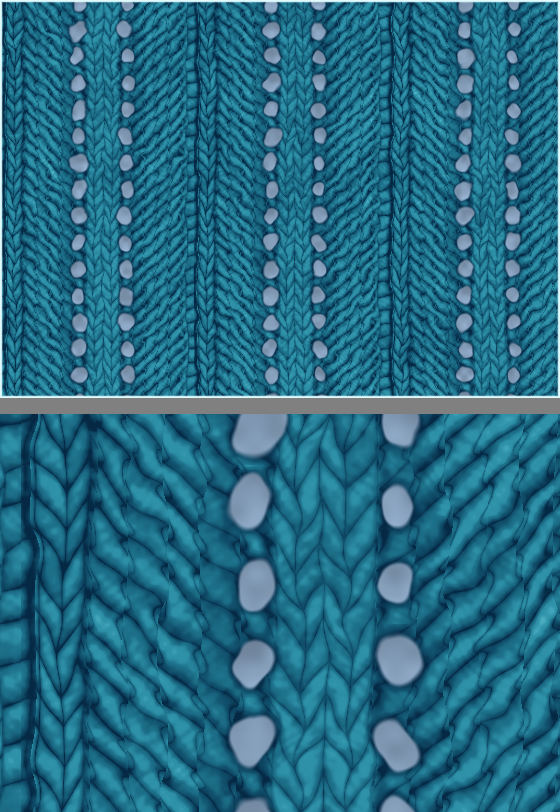
Top, the full canvas; bottom, a detail of the centre.
Give the GLSL for this texture, as a Shadertoy shader.

```glsl
// Teal lace knitting: ribs flanked by eyelets, with slanted leaf panels between them.
#define ROWS 15.0          // eyelets from bottom to top; one row is the unit length
#define REPEAT 7.3         // width of one repeat
#define RIB_X 3.85         // centre of the first rib
#define EYELET_X 0.91      // eyelet distance from the rib centre
#define EYELET_PHASE 0.86  // eyelet height within its row
#define EYELET_SIZE vec2(0.26, 0.31)
#define LEAF_SLOPE 0.62    // slant of the panel stitches
#define LEAF_CURVE 0.06    // steepening towards the groove
#define WOBBLE 0.17        // unevenness of the yarn
#define FRAME 0.08         // pale margin

const vec3 DEEP  = vec3(0.02, 0.16, 0.27);
const vec3 DARK  = vec3(0.06, 0.30, 0.41);
const vec3 MID   = vec3(0.11, 0.43, 0.53);
const vec3 LIGHT = vec3(0.18, 0.57, 0.66);
const vec3 SHEEN = vec3(0.34, 0.72, 0.79);
const vec3 BACKING = vec3(0.53, 0.63, 0.74);
const vec3 MARGIN  = vec3(0.87, 0.98, 0.99);

float hash(vec2 p) {
    p = fract(p * vec2(0.1031, 0.1137));
    p += dot(p, p.yx + 33.33);
    return fract((p.x + p.y) * p.x * 17.3);
}

float noise(vec2 p) {
    vec2 i = floor(p), f = fract(p);
    f = f * f * (3.0 - 2.0 * f);
    return mix(mix(hash(i), hash(i + vec2(1, 0)), f.x),
               mix(hash(i + vec2(0, 1)), hash(i + vec2(1, 1)), f.x), f.y);
}

// Brightness of one rounded stitch per unit cell, lit from above.
float stitch(vec2 q) {
    vec2 f = fract(q) - 0.5;
    float across = 1.0 - 4.0 * f.y * f.y;
    float along = 1.0 - pow(abs(2.0 * f.x), 4.0);
    float tone = 0.86 + 0.28 * hash(floor(q) + 71.0);
    return tone * sqrt(across * along) * (0.83 + 0.42 * f.y);
}

// Column of V stitches, two to a row; d is measured from its spine.
float chain(float d, float y, float halfWidth) {
    float s = d / halfWidth;
    return stitch(vec2(s, 2.0 * y - 0.9 * abs(s)));
}

// Slanted stitches climbing away from the eyelets, broken into columns.
float leaf(float side, float a, float y) {
    float column = (a - 1.1) / 0.46;
    float climb = LEAF_SLOPE * a + LEAF_CURVE * a * a;
    float v = 2.0 * (y - climb) + 0.22 * sin(floor(column) * 2.4 + side);
    float knots = stitch(vec2(column + 0.18 * sin(6.28 * v), v));
    float cord = 0.5 + 0.5 * sin(6.28 * (2.0 * (y - climb)) - 1.2);
    return 0.76 * knots + 0.27 * cord;
}

float groove(float x, float centre, float width) {
    float d = (x - centre) / width;
    return exp(-d * d);
}

vec3 yarnColor(float s) {
    vec3 c = mix(DEEP, DARK, smoothstep(0.05, 0.32, s));
    c = mix(c, MID, smoothstep(0.28, 0.58, s));
    c = mix(c, LIGHT, smoothstep(0.56, 0.86, s));
    return mix(c, SHEEN, smoothstep(0.9, 1.25, s));
}

void mainImage(out vec4 fragColor, in vec2 fragCoord) {
    float pixel = ROWS / iResolution.y;
    vec2 p = fragCoord * pixel;
    vec2 size = iResolution.xy * pixel;

    // Hand-knit unevenness, then position within the repeat
    vec2 w = p + WOBBLE * (vec2(noise(p * 2.3), noise(p * 2.3 + 40.0)) - 0.5);
    w.x += 0.12 * (noise(vec2(p.y * 0.35, floor(p.x / REPEAT))) - 0.5);
    float shifted = w.x - RIB_X + 0.5 * REPEAT;
    float repeatId = floor(shifted / REPEAT);
    float x = mod(shifted, REPEAT) - 0.5 * REPEAT;
    float a = abs(x), side = sign(x), y = w.y;

    // Leaf panels, central rib, and the columns beside the groove
    float shade = leaf(side, a, y);
    shade = mix(shade, 0.22 + 0.78 * chain(a - 0.31, y, 0.31), smoothstep(0.66, 0.58, a));
    shade = mix(shade, chain(x + 3.31, y, 0.29), smoothstep(-2.98, -3.05, x));
    float bumps = stitch(vec2((x - 3.16) / 0.42, 2.0 * y - 0.5 * x));
    shade = mix(shade, bumps, smoothstep(3.12, 3.2, x));

    // Hollows and broad light
    shade *= 1.0 - 0.75 * groove(x, 3.6, 0.1) - 0.5 * groove(x, -3.0, 0.08);
    shade *= 1.0 - 0.45 * groove(a, 0.72, 0.09) - 0.25 * groove(a, 1.2, 0.25);
    shade *= 0.93 + 0.1 * groove(a, 2.2, 0.8) + 0.22 * (noise(p * 0.7 + 9.0) - 0.5);

    // Twisted plies and fuzz
    float twist = sin(34.0 * (y + 0.8 * a) + 5.0 * noise(p * 3.0));
    shade += 0.05 * twist * shade + 0.24 * (noise(p * 8.0) - 0.5) + 0.1 * (noise(p * 17.0) - 0.5);

    // Eyelets, each a little different, with a shadowed rim
    float rowY = p.y - EYELET_PHASE + 0.5;
    vec2 id = vec2(repeatId * 2.0 + step(0.0, x) + 20.0, floor(rowY) + 5.0);
    vec2 jitter = vec2(hash(id), hash(id + 31.0)) - 0.5;
    vec2 e = vec2(a - EYELET_X, fract(rowY) - 0.5) - 0.1 * jitter;
    e.y += 0.12 * e.x;
    vec2 radius = EYELET_SIZE * (0.88 + 0.25 * hash(id + 57.0) - 0.05 * side);
    float eyelet = length(e / radius) - 1.0 + 0.3 * (noise(p * 5.0) - 0.5);
    shade *= mix(0.4, 1.0, smoothstep(0.0, 0.45, eyelet));
    vec3 backing = BACKING * (0.96 + 0.2 * (noise(p * 4.0 + 15.0) - 0.5) - 0.25 * e.y);
    float soft = 0.1 + 2.0 * pixel;
    vec3 color = mix(backing, yarnColor(shade), smoothstep(-soft, soft, eyelet));

    // Pale margin
    vec2 inset = min(p, size - p);
    float edge = min(inset.x, inset.y) - FRAME;
    color = mix(MARGIN, color, smoothstep(-pixel, pixel, edge));
    fragColor = vec4(color, 1.0);
}
```
